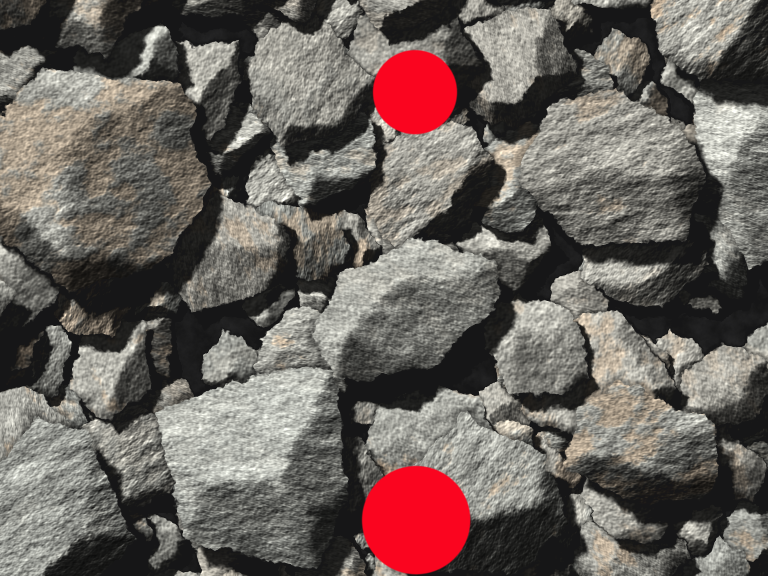
This texture is drawn by a WebGL 2 fragment shader. Its source:

```glsl
#version 300 es
precision highp float;
// Sunlit heap of broken grey stones in three sizes, with two flat red discs.

#define LIGHT normalize(vec3(-0.42, 0.52, 0.74))
#define LARGEST_CELL 0.30
#define SIZE_RATIO 0.58
#define SHADOW_SHIFT vec2(0.11, -0.13)
#define SHADOW_TONE 0.17
#define FACETS 7
#define GRAIN 1.75
#define STONE vec3(1.0, 0.985, 0.93)
#define RUST vec3(1.03, 0.86, 0.68)
#define GAP vec3(0.11, 0.11, 0.112)
#define DISC_RED vec3(0.98, 0.02, 0.12)

uniform vec2 u_resolution;
out vec4 fragColor;

vec3 hash3(vec2 p) {
    vec3 q = fract(p.xyx * vec3(0.1031, 0.1030, 0.0973));
    q += dot(q, q.yxz + 33.33);
    return fract((q.xxy + q.yzz) * q.zyx);
}

float gradientNoise(vec2 p) {
    vec2 cell = floor(p), f = fract(p);
    vec2 u = f * f * f * (f * (f * 6.0 - 15.0) + 10.0);
    vec4 corner;
    for (int k = 0; k < 4; k++) {
        vec2 o = vec2(k & 1, k >> 1);
        corner[k] = dot(hash3(cell + o).xy * 2.0 - 1.0, f - o);
    }
    vec2 row = mix(corner.xz, corner.yw, u.x);
    return mix(row.x, row.y, u.y) * 1.4;
}

float fbm(vec2 p) {
    float sum = 0.0, amp = 0.5;
    for (int k = 0; k < 5; k++) {
        sum += amp * gradientNoise(p);
        p = mat2(1.6, 1.2, -1.2, 1.6) * p + 7.3;
        amp *= 0.64;
    }
    return sum;
}

// Convex stone cut by sloping planes: xyz = facet normal, w = inner edge distance.
vec4 stone(vec2 p, vec2 id) {
    vec3 shape = hash3(id + 11.7), tilt = hash3(id + 47.1);
    float size = mix(0.48, 0.70, shape.x);
    float flatness = mix(0.58, 1.0, shape.y);
    float edge = 9.0;

    // Tilted top face, then the ring of side faces
    vec2 lean = (tilt.xy - 0.5) * 0.8;
    float top = size * mix(0.25, 0.7, tilt.z) - dot(lean, p);
    vec3 normal = normalize(vec3(lean, 1.0)) * exp(-50.0 * top);
    for (int k = 0; k < FACETS; k++) {
        vec3 h = hash3(id + 3.17 * float(k) + 81.3);
        float angle = (float(k) + 0.8 * h.x) * 6.28318 / float(FACETS);
        vec2 dir = vec2(cos(angle), sin(angle));
        float turn = angle - shape.z * 6.28318;
        float radius = size * length(vec2(cos(turn), flatness * sin(turn)));
        float inside = radius * mix(0.8, 1.05, h.y) - dot(p, dir);
        float slope = mix(0.45, 1.8, h.z);
        edge = min(edge, inside);
        normal += normalize(vec3(slope * dir, 1.0)) * exp(-50.0 * max(slope * inside, -0.5));
    }
    return vec4(normalize(normal), edge);
}

// Sunlit surface: facet light, pitted relief, pale veins and rusty patches.
vec3 surface(vec2 p, vec3 normal, vec2 id) {
    vec3 h = hash3(id + 5.9), g = hash3(id + 29.3);
    float c = cos(h.x * 6.28318), s = sin(h.x * 6.28318);
    mat2 bedding = mat2(c, s * (1.0 + h.y), -s, c * (1.0 + h.y)) * 12.0;
    vec2 q = bedding * p + h.yz * 40.0;
    float rough = fbm(q);
    float relief = fbm(q - bedding * LIGHT.xy * 0.004) - rough;
    float patches = fbm(q * 0.45 + 19.0);
    float speckle = gradientNoise(p * 150.0 + h.xy * 60.0);

    float diffuse = dot(normal, LIGHT) - GRAIN * relief * 0.5 + 0.12 * rough;
    float sun = smoothstep(-0.08, 0.82, diffuse);
    float tone = 0.11 + 0.61 * sun;
    tone *= mix(0.82, 1.08, h.z) + 0.25 * rough - GRAIN * relief + 0.22 * speckle;
    tone += 0.09 * sun * smoothstep(0.12, 0.35, patches);
    float rust = smoothstep(0.0, 0.3, rough - patches + 0.5 * g.x - 0.25);
    vec3 tint = mix(STONE, vec3(0.97, 1.0, 0.97), g.y * 0.6);
    return tone * mix(tint, RUST, rust * 0.6 * g.z);
}

void main() {
    vec2 p = gl_FragCoord.xy / u_resolution.y;
    float pixel = 1.0 / u_resolution.y;
    vec2 rugged = p + 0.025 * vec2(fbm(p * 13.0), fbm(p * 13.0 + 31.0));
    vec3 color = GAP * (1.0 + 0.6 * fbm(p * 24.0));

    // Small stones first, larger ones on top; shadows fall right and down
    for (int layer = 2; layer >= 0; layer--) {
        float cellSize = LARGEST_CELL * pow(SIZE_RATIO, float(layer));
        vec2 grid = rugged / cellSize + float(layer) * 17.37;
        float soft = pixel / cellSize;
        for (int j = -1; j <= 1; j++)
        for (int i = 1; i >= -1; i--) {
            vec2 cell = floor(grid) + vec2(i, j);
            vec2 id = cell + float(layer) * 57.0;
            vec3 h = hash3(id);
            float chance = layer == 0 ? 0.78 - 0.07 * cell.x : 0.91;
            vec2 local = grid - cell - 0.5 - (h.xy - 0.5) * 0.5;
            if (h.z > chance || length(local) > 1.25) continue;

            float shadowEdge = stone(local - SHADOW_SHIFT, id).w;
            vec4 facet = stone(local, id);
            color *= mix(1.0, SHADOW_TONE, smoothstep(-0.02, 0.02, shadowEdge));
            color *= mix(0.65, 1.0, smoothstep(0.0, 0.05, -facet.w));
            color = max(color, GAP * 0.8);
            float cover = smoothstep(-soft, soft, facet.w);
            if (cover > 0.0) color = mix(color, surface(p, facet.xyz, id), cover);
        }
    }

    // Flat discs
    float disc = min(length(p - vec2(0.7205, 0.840)) - 0.073,
                     length(p - vec2(0.7225, 0.097)) - 0.094);
    color = mix(color, DISC_RED, smoothstep(pixel, -pixel, disc));
    fragColor = vec4(clamp(color, 0.0, 1.0), 1.0);
}
```
